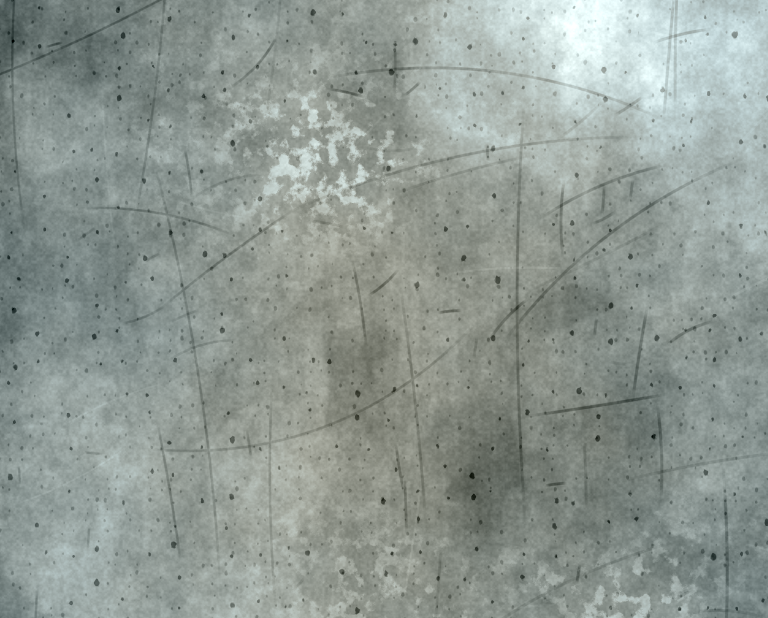
Reproduce this texture procedurally as a WebGL 2 fragment shader.

```glsl
#version 300 es
precision highp float;
uniform vec2 u_resolution;
out vec4 fragColor;

float hash(vec2 p) {
    vec3 h = fract(vec3(p.xyx) * 0.1031);
    h += dot(h, h.yzx + 33.33);
    return fract((h.x + h.y) * h.z);
}

vec2 hash2(vec2 p) {
    return vec2(hash(p), hash(p + 57.3));
}

mat2 rotation(float angle) {
    float c = cos(angle), s = sin(angle);
    return mat2(c, -s, s, c);
}

float noise(vec2 p) {
    vec2 cell = floor(p), f = fract(p);
    f = f * f * (3.0 - 2.0 * f);
    float low = mix(hash(cell), hash(cell + vec2(1, 0)), f.x);
    float high = mix(hash(cell + vec2(0, 1)), hash(cell + vec2(1, 1)), f.x);
    return mix(low, high, f.y);
}

float fbm(vec2 p) {
    float sum = 0.0, amp = 0.5;
    for (int i = 0; i < 5; i++) {
        sum += amp * noise(p);
        p = rotation(0.6) * p * 2.03 + 7.1;
        amp *= 0.5;
    }
    return sum;
}

// Soft elliptical pool of light or shade
float pool(vec2 p, vec2 center, vec2 radius) {
    vec2 d = (p - center) / radius;
    return exp(-dot(d, d));
}

// Flat trowel patches: Voronoi cells blended across a narrow edge
float patches(vec2 p, float sharpness) {
    vec2 cell = floor(p);
    float total = 0.0, weight = 1e-20;
    for (int y = -1; y <= 1; y++) {
        for (int x = -1; x <= 1; x++) {
            vec2 id = cell + vec2(x, y);
            float w = exp(-sharpness * length(p - id - hash2(id)));
            total += w * hash(id + 19.7);
            weight += w;
        }
    }
    return total / weight - 0.5;
}

// One bent, tapered and broken scratch
float scratch(vec2 p, vec2 center, float angle, float reach, float bend, float width, float px) {
    vec2 q = rotation(angle) * (p - center);
    float slope = 2.0 * bend * q.x;
    float d = abs(q.y - bend * q.x * q.x) / sqrt(1.0 + slope * slope);
    float line = 1.0 - smoothstep(width, width + px, d);
    float taper = 1.0 - smoothstep(0.5 * reach, reach, abs(q.x));
    return line * taper * (0.45 + 0.55 * noise(vec2(q.x * 35.0, angle * 9.0)));
}

float scratches(vec2 p, vec2 area, int count, vec2 reachRange, float curl, float seed, float px) {
    float sum = 0.0;
    for (int i = 0; i < count; i++) {
        vec2 id = vec2(float(i), seed);
        vec2 a = hash2(id), b = hash2(id + 11.3), c = hash2(id + 23.9);
        float upright = 1.57 + 0.35 * (b.x - 0.5);
        float slanted = 1.1 * b.x - 0.25;
        float angle = c.x < 0.38 ? upright : slanted;
        float reach = mix(reachRange.x, reachRange.y, b.y * b.y);
        float bend = curl * (c.y - 0.5) * (c.x < 0.38 ? 0.3 : 1.0);
        float line = scratch(p, a * area, angle, reach, bend, 0.0005 + 0.0007 * a.x, px);
        sum = max(sum, line * (0.35 + 0.65 * hash(id + 41.0)));
    }
    return sum;
}

// Scattered pits, at most one in each cell
float specks(vec2 p, float scale, float share, float size, float px) {
    vec2 id = floor(p * scale);
    vec2 center = (id + 0.25 + 0.5 * hash2(id)) / scale;
    float pick = hash(id + 71.0);
    float radius = size * (0.35 + 0.65 * pow(hash(id + 83.0), 3.0));
    float d = length((p - center) * vec2(1.0, 0.75)) + size * 0.5 * (noise(p * 300.0) - 0.5);
    return step(pick, share) * (1.0 - smoothstep(radius - 0.5 * px, radius + px, d));
}

void main() {
    vec2 p = gl_FragCoord.xy / u_resolution.y;
    vec2 area = vec2(u_resolution.x / u_resolution.y, 1.0);
    float px = 1.0 / u_resolution.y;
    vec2 warp = vec2(fbm(p * 7.0), fbm(p * 7.0 + 31.0)) - 0.5;
    vec2 w = p + 0.09 * warp;
    float cloud = fbm(p * 4.0 + 3.0) - 0.48;
    float fine = fbm(p * 42.0 + 9.0) - 0.48;
    float sharp = mix(9.0, 45.0, noise(p * 5.0));

    // Worn, overlapping patches
    float tone = 0.575 + 0.17 * cloud + 0.12 * fine;
    tone += 0.09 * patches(rotation(0.4) * w * 6.5, sharp);
    tone += 0.07 * patches(rotation(-0.5) * w * vec2(11.0, 8.0) + 17.0, sharp);
    tone += 0.04 * patches(rotation(1.0) * w * 19.0 + 43.0, 14.0);

    // Broad light and shade
    vec2 lit = p + 0.25 * warp;
    tone += 0.30 * pool(lit, vec2(0.95, 0.89), vec2(0.19, 0.11));
    tone += 0.15 * pool(lit, vec2(1.10, 0.92), vec2(0.34, 0.26));
    tone += 0.07 * pool(lit, vec2(0.20, 0.27), vec2(0.20, 0.24));
    tone -= 0.10 * pool(lit, vec2(0.02, 0.94), vec2(0.22, 0.17));
    tone -= 0.06 * pool(lit, vec2(0.40, 0.94), vec2(0.22, 0.12));
    tone -= 0.08 * pool(lit, vec2(0.86, 0.18), vec2(0.25, 0.17));
    tone -= 0.09 * (1.0 - smoothstep(0.0, 0.10, p.x + 0.15 * warp.x));
    tone -= 0.05 * smoothstep(area.x - 0.15, area.x, p.x) * (1.0 - smoothstep(0.3, 0.7, p.y));

    // Chalky flakes, fine grain and faint brushing
    float chalk = pool(lit, vec2(0.50, 0.76), vec2(0.19, 0.13)) + 0.7 * pool(lit, vec2(1.03, 0.05), vec2(0.15, 0.08))
        + 0.4 * pool(lit, vec2(0.62, 0.07), vec2(0.16, 0.10)) + 0.12;
    tone += 0.24 * chalk * smoothstep(0.50, 0.70, fbm(p * 65.0 + 5.0) + 0.3 * cloud);
    tone += 0.07 * (noise(p * 210.0) - 0.5) + 0.04 * (noise(p * 390.0 + 8.0) - 0.5);
    tone += 0.035 * (noise(p * vec2(110.0, 6.0)) - 0.5);

    // Scratches and pits
    tone -= 0.20 * scratches(p, area, 24, vec2(0.12, 0.42), 1.8, 3.0, 1.6 * px);
    tone -= 0.22 * scratches(p, area, 46, vec2(0.015, 0.09), 7.0, 29.0, 1.6 * px);
    tone += 0.06 * scratches(p, area, 18, vec2(0.04, 0.16), 2.0, 61.0, px);
    tone -= 0.28 * specks(p, 23.0, 0.35, 0.0042, px);
    tone -= 0.15 * specks(p + 0.37, 58.0, 0.30, 0.0024, px);

    // Cool sides, warm middle and blue-white highlights
    float warmth = pool(lit, vec2(0.66, 0.42), vec2(0.40, 0.65));
    warmth = clamp(warmth + 0.5 * cloud, 0.0, 1.0);
    vec3 color = vec3(tone) + mix(vec3(-0.055, 0.0, -0.004), vec3(-0.012, 0.0, -0.045), warmth);
    color += smoothstep(0.64, 0.88, tone) * vec3(-0.03, 0.0, 0.018);
    fragColor = vec4(clamp(color, 0.0, 1.0), 1.0);
}
```
